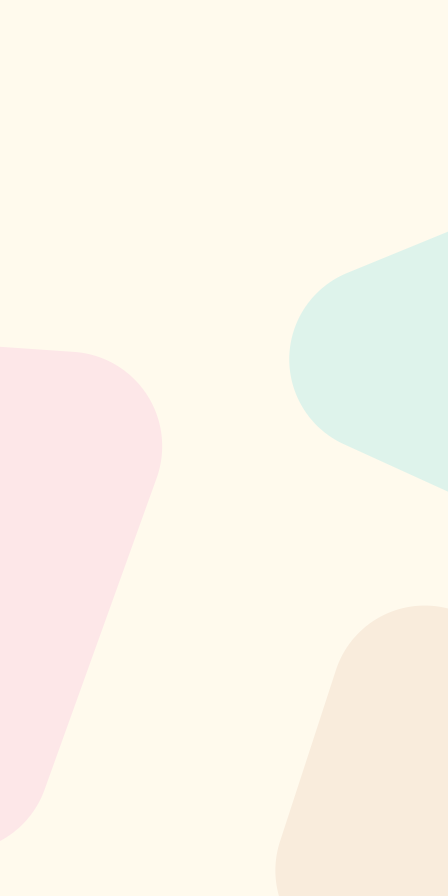
Give the GLSL for this background, as a WebGL 1 fragment shader.

```glsl
precision highp float;
// Three soft pastel triangles with wide round corners on a cream ground,
// each running off the canvas. Every shape is the exact distance to a
// triangle, grown by a corner radius and filled with a smooth edge.

uniform vec2 u_resolution;

// Colours
const vec3 CREAM = vec3(1.0, 0.980, 0.930);
const vec3 PINK  = vec3(0.992, 0.906, 0.910);
const vec3 PEACH = vec3(0.975, 0.924, 0.862);
const vec3 MINT  = vec3(0.870, 0.953, 0.920);

// Corner centres, in canvas widths from the lower left
const vec2 PINK_TOP    = vec2(0.151, 1.004);
const vec2 PINK_BOTTOM = vec2(-0.099, 0.309);
const vec2 PINK_OUTER  = vec2(-0.891, 1.076);

const vec2 PEACH_TOP    = vec2(0.948, 0.440);
const vec2 PEACH_BOTTOM = vec2(0.823, 0.057);
const vec2 PEACH_OUTER  = vec2(1.729, 0.245);

const vec2 MINT_TIP   = vec2(0.854, 1.198);
const vec2 MINT_UPPER = vec2(1.635, 1.518);
const vec2 MINT_LOWER = vec2(1.635, 0.842);

// Corner radii
const float PINK_RADIUS  = 0.211;
const float PEACH_RADIUS = 0.2083;
const float MINT_RADIUS  = 0.2083;

float cross2(vec2 a, vec2 b) {
    return a.x * b.y - a.y * b.x;
}

// Squared distance to segment ab, and signed side of its line
vec2 edgeDistance(vec2 p, vec2 a, vec2 b, float winding) {
    vec2 edge = b - a;
    vec2 toP = p - a;
    vec2 offset = toP - edge * clamp(dot(toP, edge) / dot(edge, edge), 0.0, 1.0);
    return vec2(dot(offset, offset), winding * cross2(edge, toP));
}

// Signed distance to a triangle with rounded corners, negative inside
float roundedTriangle(vec2 p, vec2 a, vec2 b, vec2 c, float radius) {
    float winding = sign(cross2(b - a, c - a));
    vec2 nearest = min(edgeDistance(p, a, b, winding),
                   min(edgeDistance(p, b, c, winding),
                       edgeDistance(p, c, a, winding)));
    return -sqrt(nearest.x) * sign(nearest.y) - radius;
}

// Coverage with an edge one pixel wide
float fill(float distance) {
    return clamp(0.5 - distance * u_resolution.x, 0.0, 1.0);
}

void main() {
    vec2 p = gl_FragCoord.xy / u_resolution.x;

    float pink = roundedTriangle(p, PINK_TOP, PINK_BOTTOM, PINK_OUTER, PINK_RADIUS);
    float peach = roundedTriangle(p, PEACH_TOP, PEACH_BOTTOM, PEACH_OUTER, PEACH_RADIUS);
    float mint = roundedTriangle(p, MINT_TIP, MINT_UPPER, MINT_LOWER, MINT_RADIUS);

    vec3 color = CREAM;
    color = mix(color, PINK, fill(pink));
    color = mix(color, PEACH, fill(peach));
    color = mix(color, MINT, fill(mint));

    gl_FragColor = vec4(color, 1.0);
}
```
